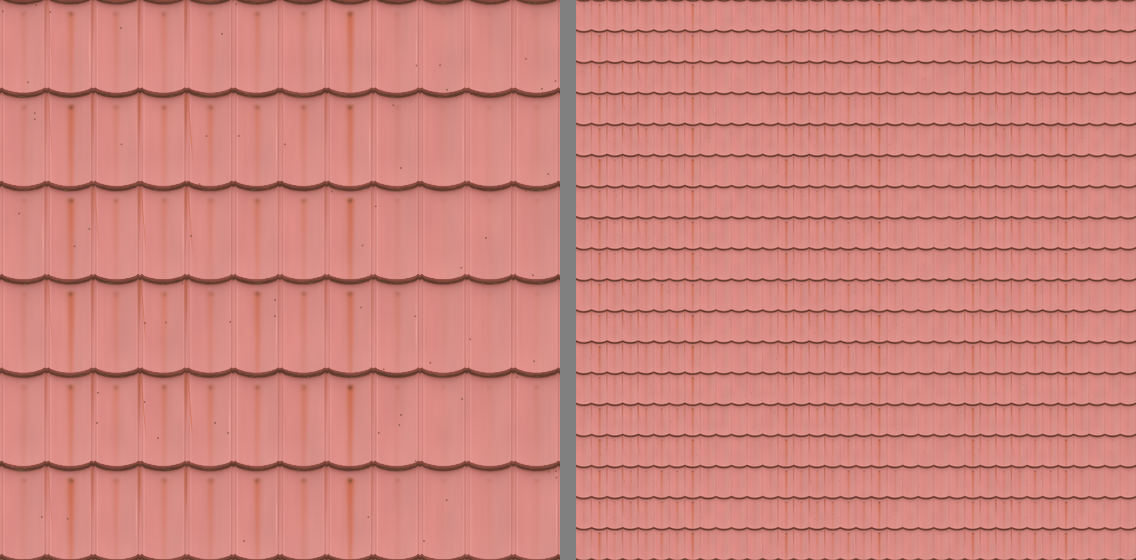
Left, the tile; right, the same tile 3 across and 3 down.
This texture is drawn by a WebGL 1 fragment shader. Its source:

```glsl
precision mediump float;
uniform vec2 u_resolution;

#define COLUMNS 12.0
#define ROWS 6.0
#define LIP_LOW 0.006
#define LIP_SAG 0.058
#define LIP_THICKNESS 0.054
#define STREAK_WIDTH 0.075
#define STREAK_START 0.13
#define RUST_AMOUNT 1.0
#define SHADOW_AMOUNT 0.62
#define GRAIN 0.035

const vec3 CLAY = vec3(0.855, 0.553, 0.530);
const vec3 PALE = vec3(0.930, 0.660, 0.620);
const vec3 SHADE = vec3(0.560, 0.310, 0.275);
const vec3 RUST = vec3(0.800, 0.420, 0.310);
const vec3 GRIME = vec3(0.480, 0.300, 0.215);
const vec3 LIP_TOP = vec3(0.520, 0.285, 0.245);
const vec3 LIP_UNDER = vec3(0.370, 0.225, 0.175);
const vec3 MOSS = vec3(0.460, 0.360, 0.260);

float hash(vec2 p) {
  return fract(sin(dot(p, vec2(12.9898, 78.233))) * 43758.5453);
}

// Value noise that repeats after a whole number of cells
float noise(vec2 p, vec2 period) {
  vec2 i = floor(p);
  vec2 f = fract(p);
  f = f * f * (3.0 - 2.0 * f);
  vec2 a = mod(i, period);
  vec2 b = mod(i + 1.0, period);
  return mix(mix(hash(a), hash(vec2(b.x, a.y)), f.x),
             mix(hash(vec2(a.x, b.y)), hash(b), f.x), f.y);
}

float wrapNoise(vec2 uv, vec2 cells) {
  return noise(uv * cells, cells);
}

float ridge(float x, float center, float width) {
  float d = (x - center) / width;
  return exp(-d * d);
}

// Height of the scalloped lip: low in the pan, notched at the rib
float lipHeight(float u) {
  float x = abs(u - 0.5) * 2.0;
  float c = min(x, 0.9);
  return LIP_LOW + LIP_SAG * c * c + 0.009 * smoothstep(0.82, 0.92, x)
       - 0.008 * smoothstep(0.92, 1.0, x);
}

// Weathering is heavier around one side of the roof
float exposure(float column) {
  return 0.5 + 0.36 * cos((column - 4.0) / COLUMNS * 6.28318);
}

void main() {
  vec2 uv = gl_FragCoord.xy / u_resolution;
  vec2 q = uv * vec2(COLUMNS, ROWS);
  float aa = ROWS / u_resolution.y;

  float u = fract(q.x);
  float column = floor(q.x);
  float ribX = fract(q.x + 0.5) - 0.5;
  float rib = mod(floor(q.x + 0.5), COLUMNS);
  float climb = q.y - lipHeight(u);
  float row = mod(floor(climb), ROWS);
  float t = 1.0 - fract(climb);        // depth below the lip above
  float s = t - step(0.5, t);          // signed depth around the nearest lip
  float under = max(t - LIP_THICKNESS, 0.0);
  float rowWear = mix(0.7, 1.2, hash(vec2(row, 41.0)));

  // Pan surface with faint mottling and vertical brushing
  float mottle = wrapNoise(uv, vec2(24.0, 18.0)) - 0.5;
  float brushed = wrapNoise(uv, vec2(160.0, 12.0)) - 0.5;
  vec3 color = CLAY * (1.0 + GRAIN * (mottle + 0.6 * brushed));
  color += vec3(0.012, -0.008, -0.006) * cos(6.28318 * (u - 0.2));
  color = mix(color, PALE, 0.14 * smoothstep(0.65, 1.0, t));

  // Pressed rib edges and occasional bright scuffs
  float ribTone = hash(vec2(rib, 5.0));
  color = mix(color, PALE, (0.25 + 0.3 * ribTone) * ridge(ribX, 0.085, 0.016));
  color = mix(color, PALE, 0.3 * ridge(ribX, -0.065, 0.014));
  color = mix(color, SHADE, 0.22 * ridge(ribX, -0.035, 0.018));
  color = mix(color, SHADE, 0.13 * ridge(ribX, 0.055, 0.018));
  float scuff = step(0.8, hash(vec2(rib, row + 17.0)));
  color = mix(color, PALE, 0.7 * scuff * ridge(ribX, -0.08, 0.014) * ridge(t, 0.6, 0.2));

  // Rust running down the middle of each pan
  float tileSeed = hash(vec2(column, row + 3.0));
  float boost = 0.42 * step(abs(mod(column, 6.0) - 1.0), 0.1);
  float wear = exposure(column) * mix(0.4, 0.85, hash(vec2(column, 9.0))) + boost;
  wear *= RUST_AMOUNT * rowWear * mix(0.75, 1.15, tileSeed);
  float streakX = 0.5 + 0.04 * (hash(vec2(column, 23.0)) - 0.5);
  streakX += 0.012 * (wrapNoise(uv, vec2(COLUMNS, 36.0)) - 0.5);
  float width = STREAK_WIDTH * mix(1.1, 0.75, t);
  float run = smoothstep(STREAK_START - 0.03, STREAK_START + 0.03, t) * mix(1.05, 0.4, t);
  float streak = ridge(u, streakX, width) + 0.2 * ridge(u, streakX, width * 2.4);
  color = mix(color, RUST, clamp(wear * run * streak, 0.0, 0.95));
  float head = ridge(u, streakX, 0.055) * ridge(t, STREAK_START + 0.025, 0.028);
  head *= 0.5 + wrapNoise(uv, vec2(192.0, 192.0));
  color = mix(color, GRIME, clamp(head * wear * 0.75, 0.0, 0.8));

  // Tapered stains and thin slanted drips from the ribs
  float ribWear = exposure(rib) * rowWear * smoothstep(0.3, 0.8, hash(vec2(rib, 31.0)));
  float stain = ridge(ribX, -0.015, mix(0.045, 0.016, t)) * (1.0 - smoothstep(0.1, 0.85, t));
  color = mix(color, RUST * 0.9, clamp(0.9 * ribWear * stain, 0.0, 0.9));
  float drip = step(0.72, hash(vec2(rib, row + 53.0))) * ridge(ribX, 0.01 + 0.16 * t, 0.014);
  color = mix(color, RUST, 0.65 * ribWear * drip * (1.0 - smoothstep(0.5, 0.8, t)));

  // Sparse dirt specks
  vec2 cell = uv * 72.0;
  vec2 id = floor(cell);
  vec2 offset = 0.3 + 0.4 * vec2(hash(id + 7.0), hash(id + 13.0));
  float speck = step(0.987, hash(id)) * (1.0 - smoothstep(0.07, 0.18, length(fract(cell) - offset)));
  color = mix(color, GRIME, 0.6 * speck);

  // Shadow cast by the overlapping row
  float shadow = SHADOW_AMOUNT * exp(-under / 0.032) + 0.17 * exp(-under / 0.13);
  color = mix(color, SHADE, shadow);

  // Scalloped lip, worn along its underside
  float grit = wrapNoise(uv, vec2(180.0, 240.0));
  float depth = s / LIP_THICKNESS;
  vec3 lip = mix(LIP_TOP, LIP_UNDER, smoothstep(0.3, 0.7, depth + 0.25 * (grit - 0.5)));
  lip = mix(lip, SHADE * 1.1, 0.6 * (1.0 - smoothstep(0.0, 0.25, depth)));
  float moss = smoothstep(0.55, 0.85, grit) * smoothstep(0.45, 0.75, depth) * ridge(u, 0.5, 0.3);
  lip = mix(lip, MOSS, 0.6 * moss);
  lip *= 0.94 + 0.12 * wrapNoise(uv, vec2(48.0, 36.0));
  float bottom = LIP_THICKNESS + 0.006 * (grit - 0.5);
  float mask = smoothstep(-aa, aa, s) * (1.0 - smoothstep(bottom - aa, bottom + aa, s));
  gl_FragColor = vec4(mix(color, lip, mask), 1.0);
}
```
